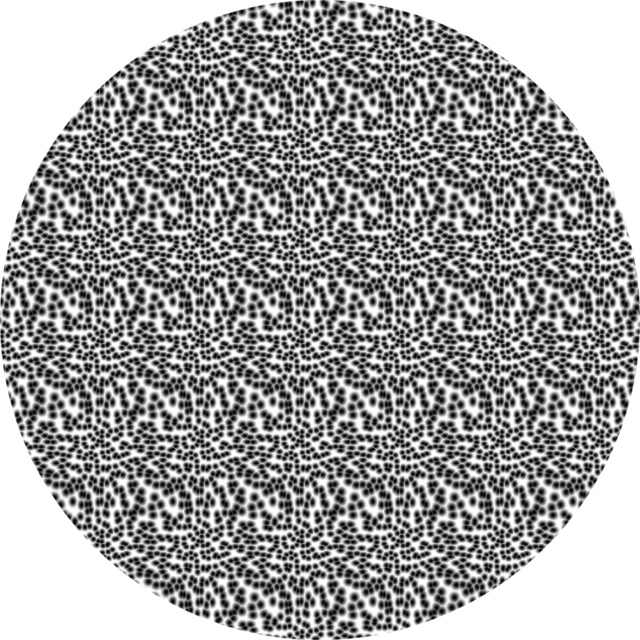
Give the GLSL for this pattern, as a Shadertoy shader.

```glsl
// A white-edged disc filled with a repeating tile of soft black-and-white cellular noise.

#define REPEATS 6.4               // tiles across the canvas
#define CELLS 14.0                // cells along one tile
#define RADIUS 0.5                // disc radius
#define WARP vec2(0.035, -0.045)  // stretch of the cells within a tile
#define DARK 0.02                 // cell distance that is black
#define LIGHT 0.80                // cell distance that is white
#define SEED 37u
#define PAPER vec3(1.0)

const float TAU = 6.2831853;

// Two random values from 0 to 1 for an integer cell.
vec2 hash22(ivec2 cell) {
    uvec2 v = uvec2(cell) * 1664525u + SEED * 7919u;
    v.x += v.y * 1664525u;
    v.y += v.x * 1664525u;
    v ^= v >> 16u;
    v.x += v.y * 1664525u;
    v.y += v.x * 1664525u;
    v ^= v >> 16u;
    return vec2(v & 65535u) / 65536.0;
}

// Distance to the nearest scattered point, wrapping every CELLS units.
float cellDistance(vec2 p) {
    vec2 base = floor(p);
    vec2 local = p - base;
    float nearest = 8.0;
    for (int y = -1; y <= 1; y++) {
        for (int x = -1; x <= 1; x++) {
            vec2 offset = vec2(x, y);
            vec2 wrapped = mod(base + offset, CELLS);
            vec2 toPoint = offset + hash22(ivec2(wrapped + 0.5)) - local;
            nearest = min(nearest, dot(toPoint, toPoint));
        }
    }
    return sqrt(nearest);
}

// Brightness of the tile; the periodic warp keeps its edges seamless.
float tilePattern(vec2 p) {
    vec2 tile = fract(p);
    tile += WARP * sin(TAU * tile);
    return smoothstep(DARK, LIGHT, cellDistance(tile * CELLS));
}

void mainImage(out vec4 fragColor, in vec2 fragCoord) {
    float size = min(iResolution.x, iResolution.y);
    vec2 centered = (fragCoord - 0.5 * iResolution.xy) / size;

    // Tiles start at the top left corner.
    vec2 p = vec2(0.5 + centered.x, 0.5 - centered.y) * REPEATS;
    vec3 color = vec3(tilePattern(p));

    // Disc with a smoothed rim.
    float pixel = 1.0 / size;
    float outside = smoothstep(-pixel, pixel, length(centered) - RADIUS);
    fragColor = vec4(mix(color, PAPER, outside), 1.0);
}
```
